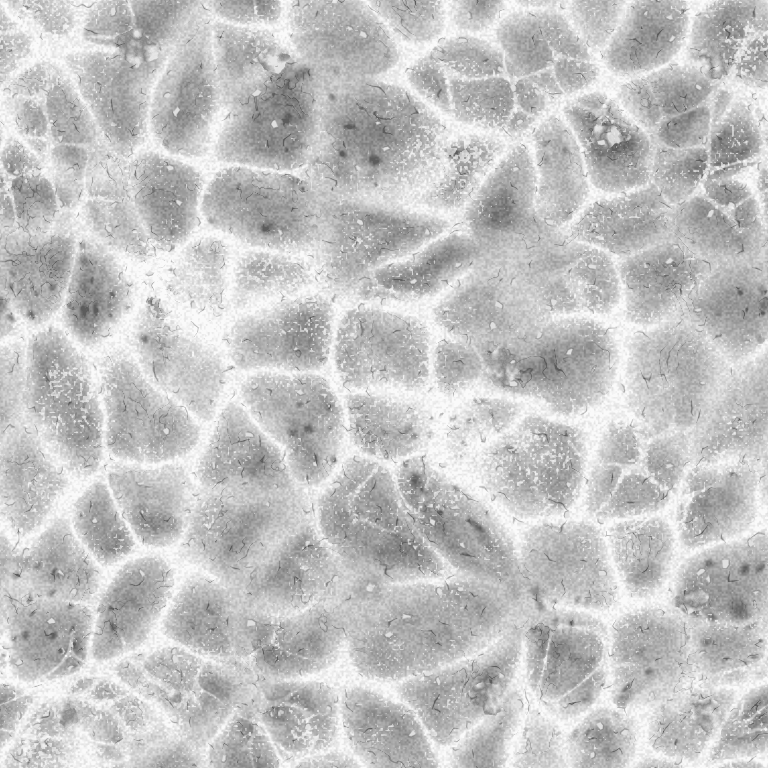
Reproduce this texture procedurally as a Shadertoy shader.

```glsl
// Weathered pale grey stone: white-veined rounded cells with haze, smudges, cracks and flakes.
#define CELLS 9
#define FINE_CELLS 14
#define WARP 0.085
#define VEIN_WIDTH 0.025
#define VEIN_TONE 0.96
#define CELL_LIGHT 0.795
#define CELL_DARK 0.66
#define CLOUDS 0.24
#define HAZE 0.12
#define GRAIN 0.15
#define SMUDGE 0.25
#define SHARD_SIZE 0.0045

// Wrapping integer hash
vec3 hash(vec2 cell, int n, int seed) {
    ivec2 c = (ivec2(cell) + 4 * n) % n;
    uvec3 v = uvec3(ivec3(c, seed)) * 1664525u + 1013904223u;
    v.x += v.y * v.z; v.y += v.z * v.x; v.z += v.x * v.y;
    v ^= v >> 16u;
    v.x += v.y * v.z; v.y += v.z * v.x; v.z += v.x * v.y;
    return vec3(v >> 8u) / float(0xffffff);
}

float noise(vec2 uv, int n, int seed) {
    vec2 g = uv * float(n), c = floor(g), f = g - c;
    f = f * f * (3.0 - 2.0 * f);
    float low = mix(hash(c, n, seed).x, hash(c + vec2(1, 0), n, seed).x, f.x);
    float high = mix(hash(c + vec2(0, 1), n, seed).x, hash(c + vec2(1, 1), n, seed).x, f.x);
    return mix(low, high, f.y);
}

float fbm(vec2 uv, int n, int seed) {
    float sum = 0.0, amp = 0.516;
    for (int i = 0; i < 5; i++) {
        sum += amp * noise(uv, n, seed * 16 + i);
        n *= 2;
        amp *= 0.5;
    }
    return sum;
}

vec2 drift(vec2 uv, int n, int seed) {
    return vec2(noise(uv, n, seed), noise(uv, n, seed + 1)) - 0.5;
}

// Distance to the rounded cell border (x) and a random value per cell (y)
vec2 cellBorder(vec2 uv, int n, int seed) {
    vec2 g = uv * float(n), c = floor(g), f = g - c, nearCell = vec2(0), nearVec = vec2(0);
    float best = 9.0, sum = 0.0;
    for (int k = 0; k < 9; k++) {
        vec2 o = vec2(k % 3 - 1, k / 3 - 1);
        vec2 r = o + hash(c + o, n, seed).xy - f;
        if (dot(r, r) < best) { best = dot(r, r); nearCell = o; nearVec = r; }
    }
    for (int k = 0; k < 25; k++) {
        vec2 o = nearCell + vec2(k % 5 - 2, k / 5 - 2);
        vec2 r = o + hash(c + o, n, seed).xy - f, across = r - nearVec;
        if (dot(across, across) > 1e-5)
            sum += exp(-13.0 * dot(0.5 * (nearVec + r), normalize(across)));
    }
    return vec2(max(-log(sum) / 13.0, 0.0), hash(c + nearCell, n, seed).z);
}

// Randomly turned offset from the one feature in each grid square
vec2 scatter(vec2 uv, int n, int seed, out vec3 rnd) {
    vec2 g = uv * float(n), c = floor(g);
    rnd = hash(c, n, seed);
    vec3 place = hash(c, n, seed + 1);
    vec2 q = (g - c - mix(vec2(0.25), vec2(0.75), place.xy)) / float(n);
    float a = 6.2832 * place.z;
    return mat2(cos(a), sin(a), -sin(a), cos(a)) * q;
}

void mainImage(out vec4 fragColor, in vec2 fragCoord) {
    vec2 uv = fragCoord / iResolution.xy;
    float pixel = 1.0 / iResolution.y;
    vec2 warped = uv + WARP * drift(uv, 5, 10) + 0.16 * WARP * drift(uv, 26, 12);
    vec3 rnd;

    // Cells with ragged shading, clouds and dark stains
    vec2 cell = cellBorder(warped, CELLS, 200);
    float mottle = fbm(uv, 22, 9) - 0.5;
    float inside = smoothstep(0.0, 0.28, cell.x + 0.35 * mottle);
    float tone = mix(CELL_LIGHT, CELL_DARK, inside);
    tone += 0.08 * (cell.y - 0.5) * smoothstep(0.0, 0.15, cell.x) + 0.14 * mottle;
    tone += CLOUDS * (fbm(uv, 8, 3) - 0.5);
    tone -= 0.12 * inside * smoothstep(0.52, 0.72, fbm(warped, 11, 2));

    // Thin stepped plates with partly dark rims
    float level = 9.0 * fbm(warped, 16, 4), rise = fract(level);
    tone += 0.22 * ((floor(level) + smoothstep(0.75, 1.0, rise)) / 9.0 - 0.45);
    float rim = smoothstep(0.8, 0.9, rise) * smoothstep(1.0, 0.9, rise);
    tone -= 0.16 * rim * smoothstep(0.6, 0.85, noise(uv, 28, 225));

    // Dark smudges in clusters
    float cluster = smoothstep(0.58, 0.68, fbm(uv, 5, 5));
    for (int i = 0; i < 2; i++) {
        int n = 15 + 18 * i;
        vec2 q = scatter(warped, n, 210 + 2 * i, rnd) * vec2(1.0, 1.0 + 0.5 * rnd.z);
        float radius = mix(0.15, 0.36, rnd.y) / float(n);
        tone -= SMUDGE * cluster * step(rnd.x, 0.75) * smoothstep(1.1, 0.1, length(q) / radius);
    }

    // Haze, veins and white grains
    float haze = smoothstep(0.53, 0.75, fbm(uv, 5, 6));
    float strength = mix(0.1, 1.0, smoothstep(0.25, 0.6, noise(uv, 9, 220)));
    float fineStrength = 0.65 * smoothstep(0.45, 0.75, noise(uv, 8, 221));
    float fine = cellBorder(warped, FINE_CELLS, 222).x * float(CELLS) / float(FINE_CELLS);
    float glow = max(strength * exp(-cell.x / 0.06), fineStrength * exp(-fine / 0.04));
    float core = max(strength * exp(-pow(cell.x / VEIN_WIDTH, 2.0)),
                     fineStrength * exp(-pow(fine / (0.7 * VEIN_WIDTH), 2.0)));
    tone += HAZE * haze + 0.085 * glow;
    float grain = noise(uv, 350, 223);
    float density = 0.14 + 0.45 * glow + 0.32 * haze + 0.7 * mottle;
    tone = mix(tone, VEIN_TONE, 0.65 * smoothstep(0.0, 0.2, grain + density - 1.0));
    tone = mix(tone, VEIN_TONE, 0.8 * core);
    tone += GRAIN * (noise(uv, 390, 224) - 0.5);

    // Crumpled chips with a dark surround
    vec2 chip = scatter(uv, 7, 230, rnd);
    float reach = length(chip) / mix(0.012, 0.024, rnd.y), present = step(rnd.x, 0.25);
    float crumple = abs(2.0 * fbm(uv, 45, 7) - 1.0) * 2.5;
    tone -= 0.1 * present * smoothstep(2.0, 0.6, reach);
    float chipMask = smoothstep(1.0, 0.85, reach + 2.4 * (fbm(uv, 40, 8) - 0.5));
    tone = mix(tone, mix(0.5, 0.93, min(crumple, 1.0)), 0.85 * present * chipMask);

    // Ragged cracks and bright shards with a shaded side
    float ragged = noise(uv, 130, 226) - 0.5;
    for (int i = 0; i < 2; i++) {
        int n = 23 + 10 * i;
        vec2 q = scatter(warped, n, 240 + 2 * i, rnd);
        float span = 0.25 * mix(0.3, 1.0, rnd.y) / float(n);
        float width = 0.0009 * (1.0 - abs(q.x) / span);
        float line = abs(q.y - (rnd.z - 0.5) * 1.6 * abs(q.x) + 0.004 * ragged) - width;
        tone -= 0.3 * step(rnd.x, 0.4) * step(0.0, width) * smoothstep(pixel, -pixel, line);

        q = scatter(uv, n - 4, 250 + 2 * i, rnd);
        vec2 halfSize = SHARD_SIZE * vec2(mix(0.5, 1.1, rnd.y), mix(0.3, 0.7, rnd.z));
        vec2 over = abs(q) - halfSize;
        float edge = max(max(over.x, over.y), dot(q, vec2(0.6, 0.8)) - 0.6 * halfSize.x);
        edge += 0.003 * ragged;
        float shown = step(rnd.x, 0.2), shade = smoothstep(-0.002, 0.003, q.x + q.y);
        tone = mix(tone, 0.45, 0.75 * shade * shown * smoothstep(pixel, -pixel, edge - 0.0012));
        tone = mix(tone, 0.88, shown * smoothstep(pixel, -pixel, edge));
    }

    fragColor = vec4(vec3(clamp(tone, 0.36, 0.98)), 1.0);
}
```
